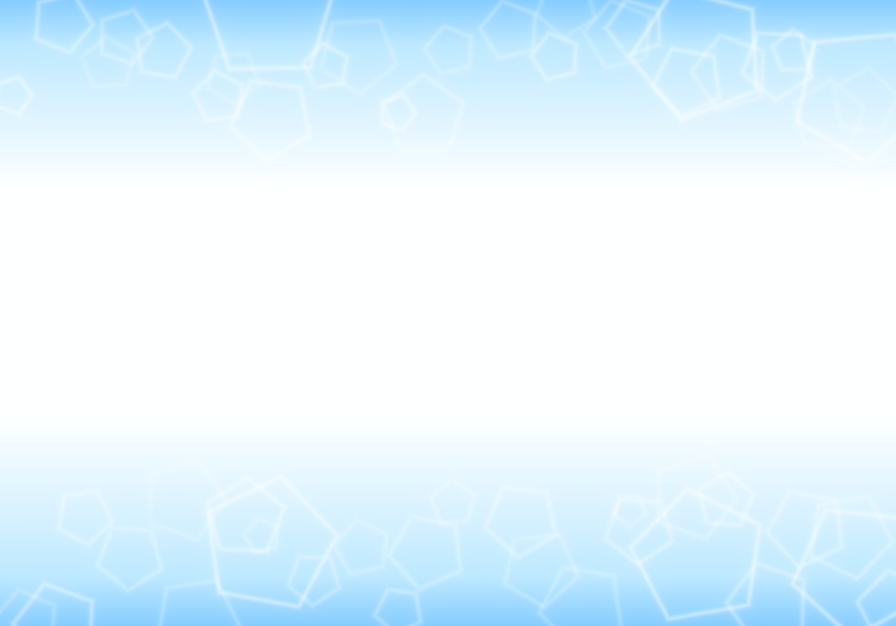
Reproduce this background procedurally as a WebGL 2 fragment shader.

```glsl
#version 300 es
precision highp float;

uniform vec2 u_resolution;
out vec4 outColor;

#define TOP_EXTENT 0.30
#define BOTTOM_EXTENT 0.33
#define DEEP_SHARE 0.24
#define SMALL_COUNT 24
#define LARGE_COUNT 3
#define LARGE_RADIUS 0.11
#define LINE_WIDTH 0.0042
#define GLOW_WIDTH 0.010
#define LINE_OPACITY 0.34
#define GLOW_OPACITY 0.10

const float PI = 3.14159;
const vec3 DEEP_BLUE = vec3(0.52, 0.80, 1.0);
const vec3 SKY_BLUE = vec3(0.74, 0.91, 1.0);
const vec3 WHITE = vec3(0.995, 1.0, 1.0);

float hash(float n) {
    return fract(sin(n * 127.1 + 11.7) * 43758.5453);
}

// Signed distance to the sides of a regular pentagon
float pentagon(vec2 p, float radius, float turn) {
    float sector = 2.0 * PI / 5.0;
    float angle = atan(p.x, p.y) + turn;
    float fold = angle - sector * floor(angle / sector + 0.5);
    return cos(fold) * length(p) - radius * cos(PI / 5.0);
}

// Soft stroke with a faint halo
float outline(float d) {
    float stroke = exp(-d * d / (LINE_WIDTH * LINE_WIDTH));
    float halo = exp(-abs(d) / GLOW_WIDTH);
    return LINE_OPACITY * stroke + GLOW_OPACITY * halo;
}

// Blue at the edge, through sky blue, to white
vec3 bandColor(float depth) {
    vec3 color = mix(DEEP_BLUE, SKY_BLUE, clamp(depth / DEEP_SHARE, 0.0, 1.0));
    float fade = clamp((depth - DEEP_SHARE) / (1.0 - DEEP_SHARE), 0.0, 1.0);
    return mix(color, WHITE, fade);
}

// Pentagons of one band; p.y is the distance from its edge
float bandOutlines(vec2 p, float aspect, float isTop) {
    float clear = 1.0;
    float flip = mix(1.0, -1.0, isTop);

    // Small shapes, spread evenly in x and jittered
    for (int i = 0; i < SMALL_COUNT; i++) {
        float k = float(i);
        float seed = k * 5.0 + isTop * 211.0;
        float x = (k + hash(seed)) / float(SMALL_COUNT) * aspect;
        float y = 0.21 * hash(seed + 1.0);
        float size = hash(seed + 2.0);
        float radius = 0.026 + 0.044 * size;
        float turn = 2.0 * PI * hash(seed + 3.0);
        float strength = mix(0.45, 0.9, hash(seed + 4.0));
        vec2 q = (p - vec2(x, y)) * vec2(1.0, flip);
        clear *= 1.0 - strength * outline(pentagon(q, radius, turn));
    }

    // Large shapes, closer together toward the right
    for (int i = 0; i < LARGE_COUNT; i++) {
        float k = float(i);
        float x = (0.30 + 0.63 * k - 0.15 * k * k) * aspect;
        float y = mix(0.13 - 0.02 * k, 0.02 + 0.065 * k, isTop);
        float turn = 0.45 + 0.35 * k + 0.2 * isTop;
        vec2 q = (p - vec2(x, y)) * vec2(1.0, flip);
        clear *= 1.0 - outline(pentagon(q, LARGE_RADIUS, turn));
    }
    return 1.0 - clear;
}

void main() {
    vec2 p = gl_FragCoord.xy / u_resolution.y;
    float aspect = u_resolution.x / u_resolution.y;

    // Fold the canvas into a top and a bottom band
    float isTop = step(0.5, p.y);
    float edgeDistance = mix(p.y, 1.0 - p.y, isTop);
    float extent = mix(BOTTOM_EXTENT, TOP_EXTENT, isTop);

    vec3 color = bandColor(edgeDistance / extent);
    float light = bandOutlines(vec2(p.x, edgeDistance), aspect, isTop);
    outColor = vec4(mix(color, WHITE, light), 1.0);
}
```
